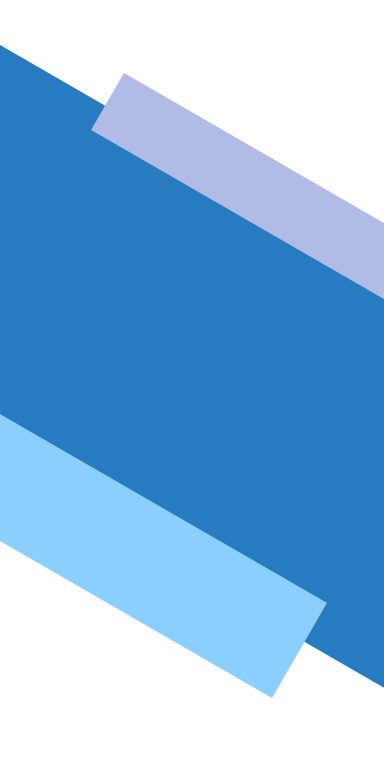
Reproduce this background procedurally as a WebGL 1 fragment shader.

```glsl
precision highp float;

uniform vec2 u_resolution;

const vec3 WHITE = vec3(1.0);
const vec3 BLUE = vec3(0.15, 0.482, 0.755);
const vec3 SKY = vec3(0.54, 0.812, 0.996);
const vec3 LILAC = vec3(0.69, 0.736, 0.9);

const float TILT = radians(30.0);
const float FAR = 4.0; // beyond the canvas on either side

// Coordinates along (x) and across (y) bands that fall to the right
vec2 bandSpace(vec2 p, float angle) {
  float c = cos(angle);
  float s = sin(angle);
  return vec2(c * p.x - s * p.y, s * p.x + c * p.y);
}

// Signed distance to a box given by its lower and upper corners
float boxDistance(vec2 p, vec2 low, vec2 high) {
  vec2 d = abs(p - 0.5 * (low + high)) - 0.5 * (high - low);
  return length(max(d, 0.0)) + min(max(d.x, d.y), 0.0);
}

// Lays a smooth-edged shape over the base colour
vec3 paint(vec3 base, vec3 color, float dist, float pixel) {
  return mix(base, color, clamp(0.5 - dist / pixel, 0.0, 1.0));
}

void main() {
  // Canvas width is one unit
  float pixel = 1.0 / u_resolution.x;
  vec2 p = bandSpace(gl_FragCoord.xy * pixel, TILT);

  // Wide diagonal band
  float wideBand = boxDistance(p, vec2(-FAR, 0.681), vec2(FAR, 1.6306));
  vec3 color = paint(WHITE, BLUE, wideBand, pixel);

  // Upper strip, leaving on the right
  float upperStrip = boxDistance(p, vec2(-0.6254, 1.5575), vec2(FAR, 1.729));
  color = paint(color, LILAC, upperStrip, pixel);

  // Lower strip, entering from the left
  float lowerStrip = boxDistance(p, vec2(-FAR, 0.512), vec2(0.5225, 0.7982));
  color = paint(color, SKY, lowerStrip, pixel);

  gl_FragColor = vec4(color, 1.0);
}
```
